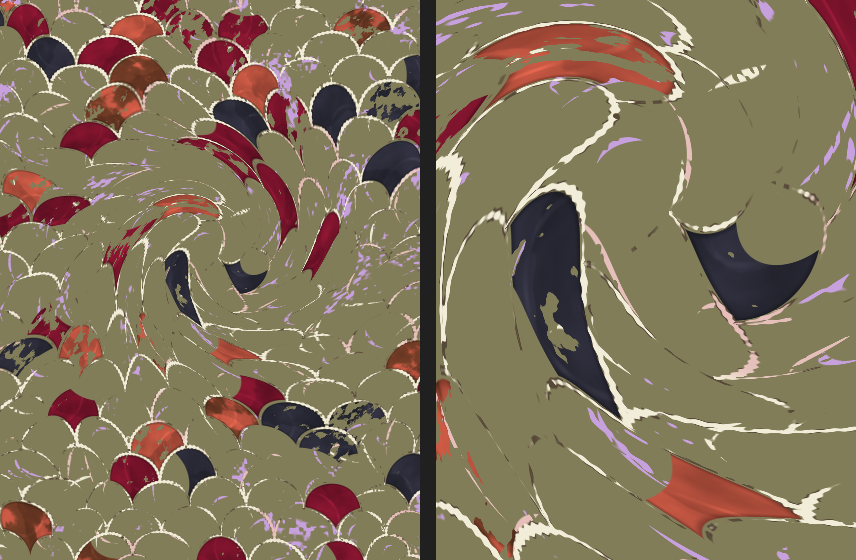
Left: the whole. Right: its middle third, enlarged.
Give the GLSL for this pattern, as a Shadertoy shader.

```glsl
#define SCALE_RADIUS 0.066
#define SWIRL_CENTRE vec2(0.52, 0.545)
#define SWIRL_TURN 2.1
#define SWIRL_REACH 0.21
#define FILL_SHARE 0.29
#define LINE_WIDTH 0.068
#define STROKE_SHARE 0.62

const vec3 OLIVE = vec3(0.51, 0.49, 0.35);
const vec3 CREAM = vec3(0.95, 0.93, 0.85);
const vec3 LILAC = vec3(0.78, 0.63, 0.87);
const vec3 PINK = vec3(0.90, 0.75, 0.73);
const vec3 CRIMSON = vec3(0.45, 0.07, 0.16);
const vec3 NAVY = vec3(0.16, 0.16, 0.21);
const vec3 BROWN = vec3(0.42, 0.22, 0.14);
const vec3 CORAL = vec3(0.68, 0.30, 0.23);

float hash(vec2 p) {
    vec3 a = fract(p.xyx * 0.1031);
    a += dot(a, a.yzx + 33.33);
    return fract((a.x + a.y) * a.z);
}

float noise(vec2 p) {
    vec2 i = floor(p), f = fract(p);
    f = f * f * (3.0 - 2.0 * f);
    return mix(mix(hash(i), hash(i + vec2(1, 0)), f.x),
               mix(hash(i + vec2(0, 1)), hash(i + vec2(1, 1)), f.x), f.y);
}

float fbm(vec2 p) {
    float sum = 0.0, amp = 0.53;
    for (int i = 0; i < 4; i++) {
        sum += amp * noise(p);
        p = mat2(1.6, 1.2, -1.2, 1.6) * p + 5.3;
        amp *= 0.5;
    }
    return sum;
}

float cover(float d, float blur) { return smoothstep(-blur, blur, d); }

vec2 direction(float turn) { return vec2(cos(6.2832 * turn), sin(6.2832 * turn)); }

// Centre of the closest disc in one staggered row
vec2 discCentre(vec2 q, float row) {
    float shift = mod(row, 2.0);
    return vec2(2.0 * floor((q.x - shift) * 0.5 + 0.5) + shift, row);
}

// Twirl around the centre plus a gentle wobble, in scale radii
vec2 swirl(vec2 p, vec2 centre) {
    vec2 v = p - centre;
    float a = SWIRL_TURN * exp(-dot(v, v) / (SWIRL_REACH * SWIRL_REACH));
    vec2 q = (centre + mat2(cos(a), sin(a), -sin(a), cos(a)) * v) / SCALE_RADIUS;
    return q + 0.75 * (vec2(noise(q * 0.4), noise(q * 0.4 + 31.0)) - 0.5);
}

// Glassy fill of one scale: folds, veins and a darker rim
vec3 scaleColour(vec2 local, vec2 id, float edge) {
    float pick = hash(id + 11.0);
    float cloud = fbm(local * 1.8 + id * 7.0);
    vec3 c = pick < 0.38 ? CRIMSON : pick < 0.64 ? NAVY
           : pick < 0.83 ? mix(BROWN, CORAL, smoothstep(0.48, 0.62, cloud)) : CORAL;
    float fold = dot(local, direction(hash(id + 3.0))) + 0.5 * (cloud - 0.5);
    c *= 0.72 + 0.5 * cloud + 0.13 * smoothstep(-0.03, 0.03, fold);
    float vein = abs(length(local - 0.8 * direction(hash(id + 5.0))) - 0.85);
    c = mix(c, c * 1.35 + 0.03, 0.6 * smoothstep(0.07, 0.01, vein) * noise(local * 5.0 + id));
    return c * mix(0.7, 1.0, smoothstep(0.04, 0.13, edge));
}

// Whole, sliced or ragged pieces
float scaleMask(vec2 q, vec2 local, vec2 id, float edge, float px) {
    float ragged = fbm(vec2(q.x + q.y, 1.7 * (q.y - q.x)) * 2.0 + id);
    float wear = mix(0.05, 0.56, pow(hash(id + 23.0), 1.7));
    vec2 dir = direction(hash(id + 41.0));
    float bend = 0.35 * pow(dot(local, dir.yx * vec2(-1, 1)), 2.0);
    float slice = dot(local, dir) + bend + mix(0.0, 1.5, hash(id + 17.0));
    return step(hash(id), FILL_SHARE) * cover(edge - 0.05, px)
         * cover(slice, px) * cover(ragged - wear, px * 1.5);
}

// Short tapered scratches, returned as cover and tint
vec2 scratches(vec2 q, float px) {
    vec2 best = vec2(0.0);
    for (int k = 0; k < 9; k++) {
        vec2 cell = floor(q) + vec2(k % 3, k / 3) - 1.0;
        float crowd = smoothstep(0.2, 0.75, noise(cell * 0.35 + 9.0));
        if (hash(cell + 61.0) > STROKE_SHARE * (0.4 + crowd)) continue;
        vec2 v = q - cell - vec2(hash(cell + 71.0), hash(cell + 73.0));
        vec2 dir = direction(0.02 + 0.42 * hash(cell + 79.0));
        float along = dot(v, dir) / mix(0.18, 0.75, hash(cell + 83.0));
        float across = dot(v, vec2(-dir.y, dir.x)) + 0.12 * along * along;
        float width = 0.065 * (1.0 - along * along) * (0.6 + 0.4 * along);
        float mask = cover(width - abs(across), px) * step(abs(along), 1.0);
        if (mask > best.x) best = vec2(mask, hash(cell + 89.0));
    }
    best.x *= cover(noise(q * 13.0) - 0.36, px * 5.0);
    return best;
}

void mainImage(out vec4 fragColor, in vec2 fragCoord) {
    vec2 p = fragCoord / iResolution.x;
    vec2 q = swirl(p, SWIRL_CENTRE * iResolution.xy / iResolution.x) + 40.0;
    float px = 0.7 / (iResolution.x * SCALE_RADIUS);

    // Overlapping discs, lower rows in front
    float row = floor(q.y);
    vec2 front = discCentre(q, row), below = discCentre(q, row - 1.0);
    float dFront = length(q - front) - 1.0, dBelow = length(q - below) - 1.0;
    vec2 id = dFront < 0.0 ? front : discCentre(q, row + 1.0);
    vec2 arc = abs(dFront) < abs(dBelow) ? front : below;
    float edge = min(abs(dFront), abs(dBelow));
    vec3 colour = OLIVE;

    // Lilac crumbs and scratches
    float crumbs = fbm(q * 0.9 + 50.0) + 0.3 * (noise(q * 9.0) - 0.5);
    colour = mix(colour, LILAC, cover(crumbs - 0.79, px * 2.0));
    vec2 scratch = scratches(q, px);
    vec3 tint = scratch.y < 0.5 ? LILAC : scratch.y < 0.75 ? PINK : CREAM;
    colour = mix(colour, tint, scratch.x);

    // Filled scales
    float fill = scaleMask(q, q - id, id, edge, px);
    colour = mix(colour, scaleColour(q - id, id, edge), fill);

    // Broken, beaded outlines with dark flecks
    float angle = atan(q.y - arc.y, q.x - arc.x);
    float strength = 0.6 * noise(q * 1.7 + 7.0) + 0.4 * noise(q * 0.3 + 19.0)
                   + 0.22 * (hash(arc + 97.0) - 0.5);
    float bead = 0.8 + 0.2 * sin(angle * 45.0);
    float width = LINE_WIDTH * smoothstep(0.38, 0.8, strength) * bead;
    float fleck = cover(noise(q * 11.0) - 0.62, px * 5.0) * smoothstep(0.3, 0.45, strength);
    colour = mix(colour, vec3(0.27, 0.20, 0.16), 0.7 * fleck * cover(width + 0.018 - edge, px));
    float line = cover(width - edge, px) * smoothstep(0.004, 0.02, width);
    line *= cover(noise(q * 8.0 + 3.0) - 0.2, px * 4.0);
    colour = mix(colour, mix(CREAM, PINK, smoothstep(0.65, 0.8, noise(q * 0.6))), line);

    fragColor = vec4(colour, 1.0);
}
```
